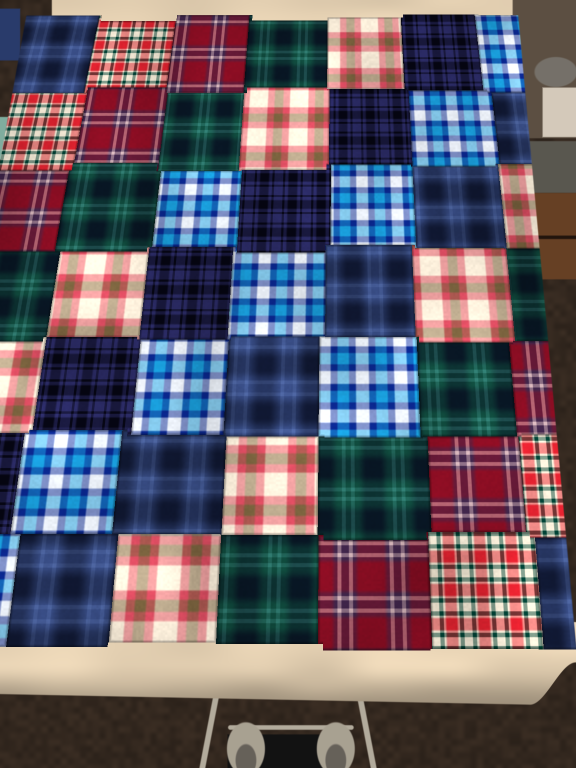
Give the GLSL for this texture, as a Shadertoy shader.

```glsl
float hash(vec2 p) { return fract(sin(dot(p, vec2(127.1, 311.7))) * 43758.5453); }

float noise(vec2 p) {
    vec2 i = floor(p), f = fract(p);
    f = f * f * (3.0 - 2.0 * f);
    return mix(mix(hash(i), hash(i + vec2(1, 0)), f.x),
               mix(hash(i + vec2(0, 1)), hash(i + vec2(1, 1)), f.x), f.y);
}

// Coverage helpers: soft-edged shapes from signed distances
float cover(float d) { return 1.0 - smoothstep(-0.0015, 0.0015, d); }

float box(vec2 p, vec2 center, vec2 halfSize) {
    vec2 d = abs(p - center) - halfSize;
    return cover(max(d.x, d.y));
}

float ellipse(vec2 p, vec2 center, vec2 radius) {
    return cover((length((p - center) / radius) - 1.0) * min(radius.x, radius.y));
}

float bar(vec2 p, vec2 a, vec2 b, float width) {
    vec2 d = b - a;
    float h = clamp(dot(p - a, d) / dot(d, d), 0.0, 1.0);
    return cover(length(p - a - d * h) - width);
}

// One direction of yarn: a central band with a mirrored pair of lines
vec3 yarn(float t, vec3 ground, vec3 band, vec3 line, float width, float soft, vec2 stripe) {
    float u = abs(fract(t) - 0.5) * 2.0;
    vec3 c = mix(band, ground, smoothstep(width - soft, width + soft, u));
    return mix(c, line, 1.0 - smoothstep(stripe.y * 0.5, stripe.y, abs(u - stripe.x)));
}

vec3 plaid(vec2 q, vec3 ground, vec3 band, vec3 line, float width, float soft, vec2 stripe) {
    return 0.5 * (yarn(q.x, ground, band, line, width, soft, stripe)
                + yarn(q.y, ground, band, line, width, soft, stripe));
}

vec3 fabric(int kind, vec2 q) {
    if (kind == 0) // navy
        return plaid(q * 2.0, vec3(.06, .09, .19), vec3(.22, .30, .52), vec3(.30, .39, .62), .5, .3, vec2(.25, .10));
    if (kind == 1) // white, red and green
        return plaid(q * 3.3, vec3(.96, .92, .84), vec3(.86, .13, .18), vec3(.0, .25, .20), .36, .08, vec2(.62, .17));
    if (kind == 2) // crimson
        return plaid(q * 2.0, vec3(.52, .05, .13), vec3(.24, .14, .28), vec3(.80, .68, .70), .45, .1, vec2(.22, .10));
    if (kind == 3) // forest green
        return plaid(q * 2.0, vec3(.03, .08, .13), vec3(.06, .28, .23), vec3(.18, .46, .42), .55, .2, vec2(.18, .10));
    if (kind == 4) // cream, rose and tan
        return plaid(q * 2.0, vec3(.47, .38, .24), vec3(1.0, .95, .87), vec3(.86, .30, .38), .55, .12, vec2(.62, .22));
    if (kind == 5) // indigo and black
        return plaid(q * 3.0, vec3(.17, .17, .40), vec3(.02, .02, .07), vec3(.03, .03, .09), .32, .08, vec2(.62, .10));
    return plaid(q * 2.5, vec3(.95, .97, 1.0), vec3(.10, .62, .86), vec3(.04, .15, .55), .55, .1, vec2(.48, .24));
}

// Diagonal order, mirrored past the middle diagonal
int fabricKind(int col, int row) {
    int s = row + col;
    int kind = s < 8 ? s % 7 : 12 - s;
    return kind == 4 && row == col ? 6 : kind;
}

// Position of the seam nearest to t, shifted by a random amount
float seam(float t, float lane, float amount) {
    float k = floor(t + 0.5);
    return k + (hash(vec2(k, lane)) - 0.5) * amount;
}

vec3 room(vec2 p) {
    vec3 c = vec3(.20, .155, .12) * (0.85 + 0.3 * noise(p * 90.0));
    c = mix(c, vec3(.36, .31, .26), box(p, vec2(.95, .1), vec2(.08, .14)));
    // Bedside furniture
    c = mix(c, vec3(.35, .34, .31), box(p, vec2(.96, .29), vec2(.07, .045)));
    c = mix(c, vec3(.40, .25, .14), box(p, vec2(.97, .41), vec2(.06, .075)));
    c = mix(c, vec3(.13, .08, .05), box(p, vec2(.97, .412), vec2(.06, .003)));
    c = mix(c, vec3(.46, .44, .41), ellipse(p, vec2(.965, .125), vec2(.037, .026)));
    c = mix(c, vec3(.83, .79, .73), box(p, vec2(.975, .195), vec2(.033, .043)));
    c = mix(c, vec3(.16, .23, .42), box(p, vec2(.01, .06), vec2(.025, .045)));
    c = mix(c, vec3(.50, .68, .62), box(p, vec2(.0, .24), vec2(.03, .037)));
    // Step stool and shoes
    c = mix(c, vec3(.07), box(p, vec2(.5, 1.31), vec2(.105, .035)));
    vec3 enamel = vec3(.70, .67, .61);
    c = mix(c, enamel, bar(p, vec2(.40, 1.263), vec2(.61, 1.263), .004));
    for (float side = -1.0; side < 2.0; side += 2.0) {
        c = mix(c, enamel, bar(p, vec2(.5 + side * .125, 1.21), vec2(.5 + side * .15, 1.34), .005));
        vec2 shoe = vec2(.505 + side * .078, 1.3);
        c = mix(c, vec3(.66, .63, .57), ellipse(p, shoe, vec2(.033, .046)));
        c = mix(c, vec3(.40, .38, .35), ellipse(p, shoe + vec2(0, .02), vec2(.018, .028)));
    }
    // Cream sheet with soft folds
    vec3 sheet = vec3(.91, .83, .71) * (0.92 + 0.12 * noise(p * vec2(9, 25)));
    sheet *= 1.0 - 0.3 * smoothstep(1.15, 1.23, p.y);
    float hem = 1.205 + .02 * p.x - .075 * smoothstep(.92, 1.0, p.x);
    c = mix(c, sheet, cover(max(p.y - hem, 1.08 - p.y)));
    return mix(c, sheet, box(p, vec2(.49, .015), vec2(.40, .04)));
}

vec3 scene(vec2 p) {
    // Perspective grid: x counts columns, y counts rows
    float depth = p.y - .031;
    float r = depth / (.121 + .0323 * depth);
    float x = (p.x - .5035 + .0052 * r) / (.131 + .008 * r) + 3.5;
    float rowSeam = seam(r, floor(x) + 31.0, .10);
    float row = floor(r + 0.5) - step(r, rowSeam);
    float colSeam = seam(x, row, .12);
    float col = clamp(floor(x + 0.5) - step(x, colSeam), 0.0, 6.0);
    vec2 cell = vec2(col, row);
    vec2 q = vec2(x, r) - cell + vec2(hash(cell), hash(cell + 17.0)) * 0.4;

    vec3 cloth = fabric(fabricKind(int(col), int(clamp(row, 0.0, 6.0))), q);
    cloth *= 0.88 + 0.24 * noise(p * vec2(11, 8)) + 0.06 * (noise(p * 260.0) - 0.5);
    float gap = min(abs(x - colSeam), abs(r - rowSeam));
    cloth *= mix(0.65, 1.0, smoothstep(0.0, .03, gap));

    float side = max(p.x - .90 - .092 * depth, .045 - .18 * depth - p.x);
    float ends = row < 0.0 || row > 6.0 ? 1.0 : -1.0;
    return mix(room(p), cloth, cover(max(side, ends)));
}

void mainImage(out vec4 fragColor, in vec2 fragCoord) {
    vec3 total = vec3(0);
    for (int i = 0; i < 4; i++) { // 2 x 2 supersampling
        vec2 uv = (fragCoord + vec2(i % 2, i / 2) * 0.5 - 0.25) / iResolution.xy;
        total += scene(vec2(uv.x, (1.0 - uv.y) * 4.0 / 3.0));
    }
    fragColor = vec4(total / 4.0, 1.0);
}
```
